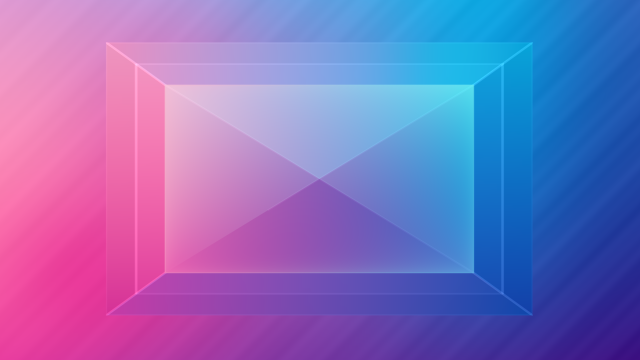
Write a WebGL 2 fragment shader that draws this background.

```glsl
#version 300 es
precision highp float;

uniform vec2 u_resolution;
out vec4 fragColor;

#define CENTER vec2(0.499, 0.503)
#define OUTER_HALF vec2(0.333, 0.379)
#define INNER_HALF vec2(0.2415, 0.2615)
#define RING_POS 0.49
#define STREAK_GAIN 0.010
#define SEAM_GAIN 0.10
#define RIM_GAIN 0.22
#define GLOW_WIDTH 0.045

// Smooth curve through three colours at t = 0, 0.5 and 1
vec3 arc(vec3 a, vec3 b, vec3 c, float t) {
    float s = 1.0 - t;
    return a * s * (s - t) + b * 4.0 * s * t + c * t * (t - s);
}

// Soft blend of five evenly spaced colours
vec3 ramp(vec3 stops[5], float t) {
    vec3 sum = vec3(0.0);
    float total = 0.0;
    for (int i = 0; i < 5; i++) {
        float d = t * 4.0 - float(i);
        float w = exp(-2.2 * d * d);
        sum += stops[i] * w;
        total += w;
    }
    return sum / total;
}

// Thin antialiased line around d = 0
float hairline(float d, float px) {
    return 1.0 - smoothstep(0.4 * px, 1.5 * px, abs(d));
}

vec3 backdrop(vec2 uv, float aspect) {
    vec3 top = ramp(vec3[5](vec3(0.88, 0.60, 0.82), vec3(0.76, 0.58, 0.84),
        vec3(0.40, 0.62, 0.88), vec3(0.01, 0.70, 0.91), vec3(0.19, 0.36, 0.72)), uv.x);
    vec3 middle = ramp(vec3[5](vec3(1.0, 0.54, 0.71), vec3(0.88, 0.32, 0.65),
        vec3(0.55, 0.42, 0.76), vec3(0.06, 0.50, 0.81), vec3(0.13, 0.24, 0.62)), uv.x);
    vec3 bottom = ramp(vec3[5](vec3(0.93, 0.24, 0.62), vec3(0.70, 0.23, 0.64),
        vec3(0.46, 0.22, 0.64), vec3(0.26, 0.19, 0.60), vec3(0.24, 0.05, 0.50)), uv.x);
    vec3 col = arc(bottom, middle, top, uv.y);

    // Magenta pool at the lower left
    vec2 d = (uv - vec2(0.13, 0.22)) / vec2(0.13, 0.22);
    col = mix(col, vec3(0.92, 0.17, 0.58), 0.65 * exp(-dot(d, d)));

    // Diagonal brushed streaks from layered sines
    float s = uv.x * aspect - uv.y;
    float streak = sin(s * 31.0 + 1.0) + 0.7 * sin(s * 73.0) + 0.5 * sin(s * 127.0 + 2.0);
    return col + STREAK_GAIN * streak * mix(0.5, 1.0, uv.x);
}

// Four frame faces, with depth 0 at the inner edge and 1 at the outer edge
vec3 bevel(vec2 uv, vec2 p, vec2 depth, float px) {
    vec2 along = clamp((uv - CENTER) / OUTER_HALF * 0.5 + 0.5, 0.0, 1.0);
    vec3 top = arc(vec3(0.94, 0.57, 0.76), vec3(0.52, 0.64, 0.89), vec3(0.02, 0.64, 0.86), along.x);
    top = mix(top, vec3(0.05, 0.77, 0.92), 0.6 * exp(-pow((along.x - 0.82) / 0.13, 2.0)));
    vec3 bottom = arc(vec3(0.79, 0.24, 0.66), vec3(0.43, 0.30, 0.70), vec3(0.06, 0.29, 0.68), along.x);
    vec3 left = arc(vec3(0.84, 0.20, 0.60), vec3(0.94, 0.42, 0.67), vec3(0.94, 0.60, 0.76), along.y);
    vec3 right = arc(vec3(0.08, 0.26, 0.67), vec3(0.06, 0.45, 0.78), vec3(0.04, 0.66, 0.86), along.y);

    float soft = px * 8.0;
    vec3 side = p.x < 0.0 ? left : right;
    vec3 cap = p.y < 0.0 ? bottom : top;
    float split = depth.x - depth.y;
    vec3 col = mix(cap, side, smoothstep(-soft, soft, split));

    // Mitre seams and the faint ring halfway out
    float ring = (max(depth.x, depth.y) - RING_POS) * 0.12;
    float ringGain = split > 0.0 ? 0.10 : 0.04;
    col += SEAM_GAIN * hairline(split * 0.08, px);
    col += ringGain * hairline(ring, px);
    return col + 0.02 * (smoothstep(-px, px, -ring) - 0.5);
}

// Inner panel, four facets meeting in the middle
vec3 panel(vec2 p, float px) {
    vec2 t = clamp(p * 0.5 + 0.5, 0.0, 1.0);
    vec3 top = arc(vec3(0.94, 0.75, 0.85), vec3(0.62, 0.73, 0.90), vec3(0.32, 0.88, 0.93), t.x);
    vec3 middle = arc(vec3(0.92, 0.61, 0.77), vec3(0.58, 0.49, 0.78), vec3(0.15, 0.64, 0.86), t.x);
    vec3 bottom = arc(vec3(0.92, 0.36, 0.69), vec3(0.56, 0.34, 0.71), vec3(0.30, 0.55, 0.84), t.x);
    vec3 col = arc(bottom, middle, top, t.y);

    float soft = px * 3.0;
    float vertical = smoothstep(-soft, soft, abs(p.y) - abs(p.x));
    float fade = 1.0 - 0.9 * max(abs(p.x), abs(p.y));
    vec3 lift = p.y > 0.0 ? vec3(0.01, 0.13, 0.07) : vec3(-0.04, -0.13, -0.06);
    col += lift * vertical * fade;
    float crease = hairline((abs(p.y) - abs(p.x)) * 0.22, px);
    return col + 0.025 * crease * step(0.0, p.y + 0.5 * p.x + 0.5);
}

void main() {
    vec2 uv = gl_FragCoord.xy / u_resolution;
    float aspect = u_resolution.x / u_resolution.y;
    float px = 1.0 / u_resolution.y;
    vec2 p = uv - CENTER;
    vec2 scale = vec2(aspect, 1.0);
    vec2 toOuter = (abs(p) - OUTER_HALF) * scale;
    vec2 toInner = (abs(p) - INNER_HALF) * scale;
    float outer = max(toOuter.x, toOuter.y);
    float inner = max(toInner.x, toInner.y);

    vec3 col = backdrop(uv, aspect);
    vec2 depth = (abs(p) - INNER_HALF) / (OUTER_HALF - INNER_HALF);
    vec3 frame = bevel(uv, p, depth, px) + 0.04 * hairline(outer, px);
    col = mix(col, frame, smoothstep(px, -px, outer) * 0.95);

    // Panel with light gathering along its rim
    vec3 glass = panel(p / INNER_HALF, px);
    vec3 rimColor = mix(vec3(1.0, 0.72, 0.80), vec3(0.45, 0.90, 0.95), smoothstep(-0.2, 0.2, p.x));
    float glow = exp(-max(-inner, 0.0) / GLOW_WIDTH * 2.0);
    glass = mix(glass, rimColor, RIM_GAIN * glow + 0.18 * hairline(inner, px));
    col = mix(col, glass, smoothstep(px, -px, inner));
    fragColor = vec4(clamp(col, 0.0, 1.0), 1.0);
}
```
